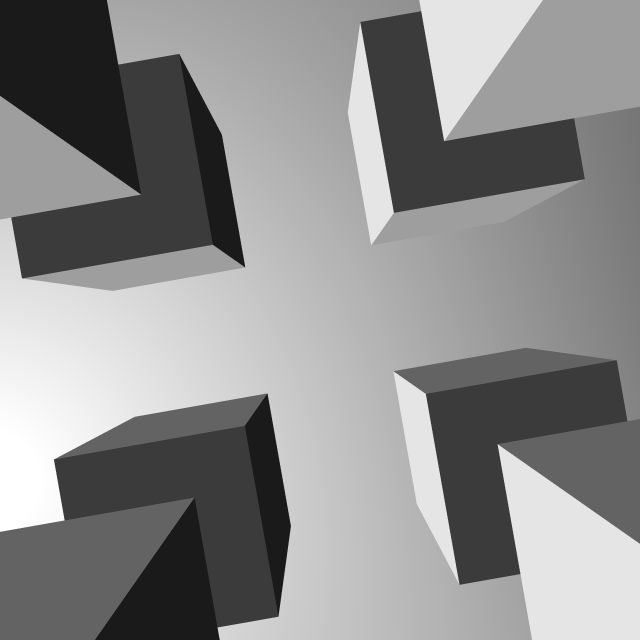
Write a WebGL 2 fragment shader that draws this background.

```glsl
#version 300 es
precision highp float;
// Grey blocks on a tilted 2 x 2 grid, in two depth layers, seen in one-point
// perspective before a soft glow. Each layer is a mirrored ray-box test, and
// the flat shade comes from the face hit; a sample grid smooths the edges.

uniform vec2 u_resolution;
out vec4 outColor;

const float TILT = radians(10.0);
const vec2 VANISHING_POINT = vec2(0.499, 0.501);
const float BLOCK_INNER = 0.1436;   // block extent from the axes at depth 1
const float BLOCK_OUTER = 0.4465;
const float BLOCK_DEPTH = 0.438;
const float LAYER_SPACING = 0.8405;
const int LAYERS = 2;
const int SAMPLES = 4;              // per pixel side

const float SHADE_FRONT = 0.23;
const float SHADE_LEFT = 0.90;
const float SHADE_RIGHT = 0.10;
const float SHADE_BOTTOM = 0.62;
const float SHADE_TOP = 0.39;

vec2 rotate(vec2 p, float angle) {
    float c = cos(angle), s = sin(angle);
    return vec2(c * p.x + s * p.y, c * p.y - s * p.x);
}

// Light falling off from the lower left, lifted a little at top and bottom
float backdrop(vec2 uv, vec2 lightCenter) {
    float falloff = 1.04 - 0.52 * length(uv - lightCenter);
    float lift = 0.3 * uv.x * (uv.y - 0.5) * (uv.y - 0.5);
    return clamp(falloff + lift, 0.0, 1.0);
}

// Shade of the four mirrored blocks between two depths, or -1 on a miss
float blockLayer(vec2 ray, float nearZ, float farZ) {
    vec2 slope = max(abs(ray), vec2(1e-4));
    vec2 enter = BLOCK_INNER / slope;
    vec2 leave = BLOCK_OUTER / slope;
    float hit = max(nearZ, max(enter.x, enter.y));
    if (hit > min(farZ, min(leave.x, leave.y))) return -1.0;
    if (hit == nearZ) return SHADE_FRONT;
    if (enter.x > enter.y) return ray.x > 0.0 ? SHADE_LEFT : SHADE_RIGHT;
    return ray.y > 0.0 ? SHADE_BOTTOM : SHADE_TOP;
}

float scene(vec2 uv) {
    float shade = backdrop(uv, vec2(-0.02, 0.25));
    vec2 ray = rotate(uv - VANISHING_POINT, TILT);
    // Paint the layers from far to near
    for (int i = 0; i < LAYERS; i++) {
        float nearZ = 1.0 - float(i) * LAYER_SPACING;
        float block = blockLayer(ray, nearZ, nearZ + BLOCK_DEPTH);
        if (block >= 0.0) shade = block;
    }
    return shade;
}

void main() {
    float unit = min(u_resolution.x, u_resolution.y);
    float total = 0.0;
    for (int y = 0; y < SAMPLES; y++) {
        for (int x = 0; x < SAMPLES; x++) {
            vec2 jitter = (vec2(x, y) + 0.5) / float(SAMPLES) - 0.5;
            vec2 pixel = gl_FragCoord.xy + jitter;
            total += scene((pixel - 0.5 * u_resolution) / unit + 0.5);
        }
    }
    outColor = vec4(vec3(total / float(SAMPLES * SAMPLES)), 1.0);
}
```
